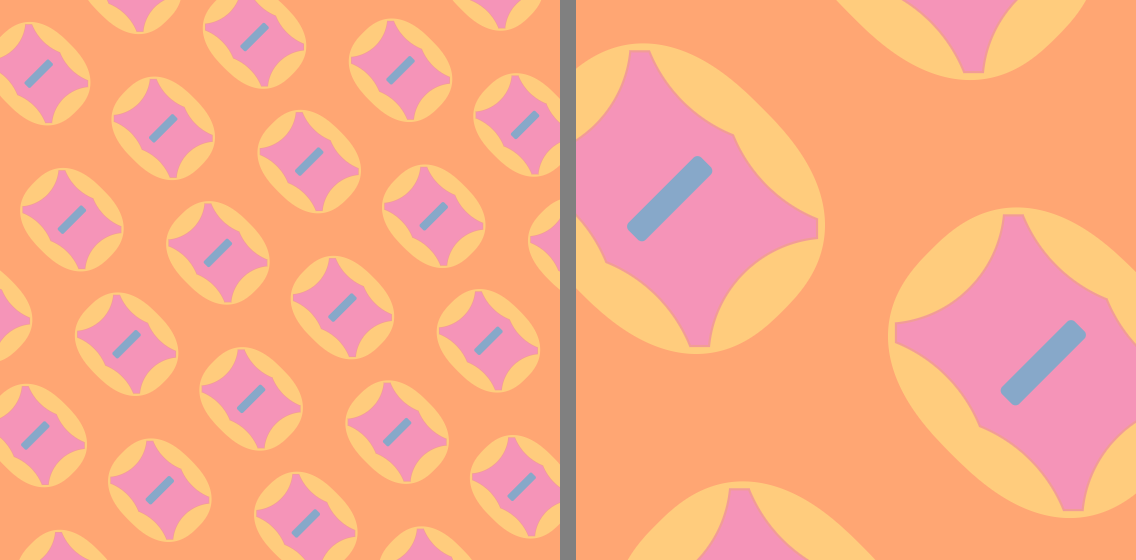
Left, the full canvas; right, a detail of the centre.
Give the GLSL for this pattern, as a WebGL 1 fragment shader.

```glsl
precision highp float;
// Diagonal, staggered rows of yellow rounded badges, each with a pink six-sided star and a blue bar.

uniform vec2 u_resolution;

// Layout, in canvas units
const vec2 ORIGIN = vec2(0.3891, 0.5484);   // centre of one badge
const vec2 PITCH = vec2(0.2306, 0.2263);    // step along a row, step between rows
const float STAGGER = 0.0882;               // shift of every second row

// Badge: superellipse
const vec2 BADGE_RADII = vec2(0.0771, 0.0948);
const float BADGE_POWER = 2.5;

// Star: diamond with bites taken out by circles
const float STAR_REACH = 0.0877;
const vec2 SIDE_BITE = vec2(0.1367, 0.0353);
const float SIDE_BITE_RADIUS = 0.0905;
const vec2 END_BITE = vec2(0.0, 0.1339);
const float END_BITE_RADIUS = 0.0716;
const float OUTLINE_WIDTH = 0.0013;

// Bar: rounded box
const vec2 BAR_HALF_SIZE = vec2(0.0306, 0.0072);
const float BAR_ROUNDING = 0.0033;

const vec3 ORANGE = vec3(1.00, 0.65, 0.45);
const vec3 YELLOW = vec3(1.00, 0.80, 0.49);
const vec3 PINK = vec3(0.96, 0.58, 0.72);
const vec3 CORAL = vec3(0.95, 0.61, 0.59);
const vec3 BLUE = vec3(0.53, 0.66, 0.79);

const float DIAGONAL = 0.70711;

// Radial distance to the superellipse
float badgeDistance(vec2 p) {
  vec2 q = pow(max(abs(p) / BADGE_RADII, 1e-4), vec2(BADGE_POWER));
  float level = pow(q.x + q.y, 1.0 / BADGE_POWER);
  return length(p) * (1.0 - 1.0 / level);
}

float starDistance(vec2 p) {
  p = abs(p);
  float diamond = (p.x + p.y) * DIAGONAL - STAR_REACH;
  float sideBite = SIDE_BITE_RADIUS - length(p - SIDE_BITE);
  float endBite = END_BITE_RADIUS - length(p - END_BITE);
  return max(diamond, max(sideBite, endBite));
}

float barDistance(vec2 p) {
  vec2 d = abs(p) - BAR_HALF_SIZE + BAR_ROUNDING;
  return length(max(d, 0.0)) + min(max(d.x, d.y), 0.0) - BAR_ROUNDING;
}

// Coverage of a shape, smoothed over about one pixel
float fill(float distance, float pixel) {
  return clamp(0.5 - distance / pixel, 0.0, 1.0);
}

// Local position within the nearest badge; x runs up-right, y down-right
vec2 badgeCell(vec2 uv) {
  vec2 p = uv - ORIGIN;
  p = vec2(p.x + p.y, p.x - p.y) * DIAGONAL;
  float row = floor(p.y / PITCH.y + 0.5);
  p.x -= STAGGER * mod(row, 2.0);
  return (fract(p / PITCH + 0.5) - 0.5) * PITCH;
}

void main() {
  float pixel = 1.0 / min(u_resolution.x, u_resolution.y);
  vec2 p = badgeCell(gl_FragCoord.xy * pixel);

  float star = starDistance(p);
  vec3 color = mix(ORANGE, YELLOW, fill(badgeDistance(p), pixel));
  color = mix(color, CORAL, fill(star - 0.5 * OUTLINE_WIDTH, pixel));
  color = mix(color, PINK, fill(star + 0.5 * OUTLINE_WIDTH, pixel));
  color = mix(color, BLUE, fill(barDistance(p), pixel));

  gl_FragColor = vec4(color, 1.0);
}
```
